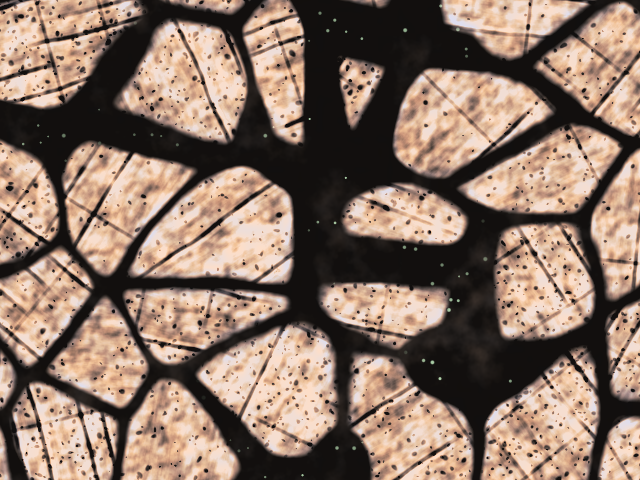
Write a WebGL 2 fragment shader that draws this texture.

```glsl
#version 300 es
precision highp float;

uniform vec2 u_resolution;
out vec4 fragColor;

float hash(vec2 p) {
    return fract(sin(dot(p, vec2(127.1, 311.7))) * 43758.5);
}

vec2 hash2(vec2 p) {
    return vec2(hash(p), hash(p + vec2(37.2, 17.9)));
}

float noise(vec2 p) {
    vec2 i = floor(p), f = fract(p);
    f = f * f * (3.0 - 2.0 * f);
    return mix(mix(hash(i), hash(i + vec2(1, 0)), f.x),
               mix(hash(i + vec2(0, 1)), hash(i + vec2(1, 1)), f.x), f.y);
}

float fbm(vec2 p) {
    float sum = 0.0, amp = 0.53;
    for (int i = 0; i < 4; i++) {
        sum += amp * noise(p);
        p = mat2(1.6, 1.2, -1.2, 1.6) * p + 5.3;
        amp *= 0.5;
    }
    return sum;
}

mat2 rotation(float a) {
    return mat2(cos(a), -sin(a), sin(a), cos(a));
}

// Cellular grains: x is the rounded distance to the border, yz the cell id
vec3 grainCells(vec2 p, float jitter, float sharpness) {
    vec2 base = floor(p), nearest = vec2(0), cell = base;
    float best = 100.0;
    for (int y = -1; y <= 1; y++)
    for (int x = -1; x <= 1; x++) {
        vec2 id = base + vec2(x, y);
        vec2 r = id + 0.5 + jitter * (hash2(id) - 0.5) - p;
        if (dot(r, r) < best) { best = dot(r, r); nearest = r; cell = id; }
    }
    float sum = 0.0001;
    for (int y = -2; y <= 2; y++)
    for (int x = -2; x <= 2; x++) {
        if (x == 0 && y == 0) continue;
        vec2 id = cell + vec2(x, y);
        vec2 r = id + 0.5 + jitter * (hash2(id) - 0.5) - p;
        sum += exp(-sharpness * dot(0.5 * (nearest + r), normalize(r - nearest)));
    }
    return vec3(-log(sum) / sharpness, cell);
}

// Scattered round pits, one at most per unit square
float pits(vec2 p, float density) {
    vec2 id = floor(p);
    vec2 centre = 0.3 + 0.4 * hash2(id);
    float r = mix(0.15, 0.34, hash(id + 9.4));
    return step(1.0 - density, hash(id + 71.7)) * smoothstep(r, r * 0.35, length(fract(p) - centre));
}

// Broken parallel cracks running along x
float cracks(vec2 q, float spacing, float width, float seed) {
    float row = floor(q.y / spacing);
    float offset = mix(0.25, 0.75, hash(vec2(row, seed)));
    float d = abs(fract(q.y / spacing) - offset) * spacing;
    float strength = step(0.4, hash(vec2(row, seed + 3.1)));
    strength *= smoothstep(0.15, 0.6, noise(vec2(q.x * 8.0, row * 3.7 + seed)));
    return strength * smoothstep(width, width * 0.2, d);
}

// Six tones evenly spread from black to pale cream
vec3 palette(float t) {
    vec3 tones[6] = vec3[6](
        vec3(0.07, 0.06, 0.055), vec3(0.29, 0.25, 0.23), vec3(0.53, 0.42, 0.37),
        vec3(0.77, 0.58, 0.49), vec3(0.92, 0.76, 0.61), vec3(0.96, 0.87, 0.82));
    float x = clamp(t * 6.0 - 0.5, 0.0, 4.999);
    int i = int(x);
    return mix(tones[i], tones[i + 1], fract(x));
}

// Tone of a grain's surface: grit, relief, streaks, cracks and pits
float grainTone(vec2 p, vec2 cell) {
    float seed = hash(cell + 4.7) * 50.0;
    vec2 q = rotation(hash(cell + 2.3) * 3.1416) * p;
    q.y += 0.008 * noise(q * 14.0 + seed);
    vec2 light = vec2(-0.004, 0.004);
    float grit = fbm(p * 38.0 + seed) - 0.5;
    float relief = noise((p + light) * 75.0) - noise((p - light) * 75.0);
    float streaks = fbm(q * vec2(12.0, 65.0) + seed) - 0.5;
    float clouds = noise(p * 9.0 + seed) - 0.5;
    float tone = 0.75 + 0.12 * (hash(cell + 8.1) - 0.5);
    tone += 0.75 * grit + 0.28 * relief + 0.55 * streaks + 0.18 * clouds;

    float spacing = mix(0.045, 0.09, hash(cell + 6.6));
    tone -= 0.55 * cracks(q, spacing, 0.007, seed);
    tone += 0.22 * cracks(q + vec2(0.0, 0.008), spacing, 0.007, seed);
    tone -= 0.35 * cracks(q.yx, 0.13, 0.006, seed + 11.0);

    vec2 bent = p + 0.008 * vec2(noise(p * 60.0), noise(p * 60.0 + 19.0));
    float density = mix(0.1, 0.6, hash(cell + 1.9));
    tone -= 0.5 * pits(rotation(0.6) * bent * 42.0, density);
    return tone - 0.4 * pits(rotation(1.1) * bent * 68.0, density * 0.7);
}

void main() {
    vec2 p = gl_FragCoord.xy / u_resolution.y;

    // Grain layout with uneven sizes and slightly ragged outlines
    vec2 warped = p + 0.16 * vec2(noise(p * 2.3 + 3.0), noise(p * 2.3 + 41.0));
    warped += 0.014 * vec2(fbm(p * 16.0), fbm(p * 16.0 + 23.0));
    float scale = 4.0;
    vec3 grain = grainCells(warped * scale + 7.0, 0.9, 26.0);
    float border = grain.x / scale;

    // Narrow seams that open into dark pools
    float pool = smoothstep(0.52, 0.9, noise(p * 4.2 + 12.0));
    float gap = 0.007 + 0.008 * noise(p * 11.0) + 0.05 * pool;
    float inside = smoothstep(gap - 0.005, gap + 0.011, border);

    float matrixTone = 0.01 + 0.22 * fbm(p * 24.0 + 31.0) * noise(p * 7.0 + 5.0);
    vec3 colour = palette(mix(matrixTone, grainTone(p, grain.yz), inside));

    // Warm and cool tints, with cool fringes along the seams
    float tint = noise(p * 48.0 + 61.0) - 0.5;
    colour *= 1.0 + vec3(0.07, 0.0, -0.09) * tint;
    float fringe = inside * (1.0 - smoothstep(gap + 0.006, gap + 0.022, border));
    colour *= 1.0 + vec3(-0.1, 0.0, 0.16) * fringe * noise(p * 6.0 + 15.0);

    // Rare greenish glints in the pools
    float glint = pits(p * 55.0, 0.06) * (1.0 - inside) * pool;
    colour += vec3(0.6, 0.75, 0.6) * glint;

    fragColor = vec4(clamp(colour, 0.0, 1.0), 1.0);
}
```
